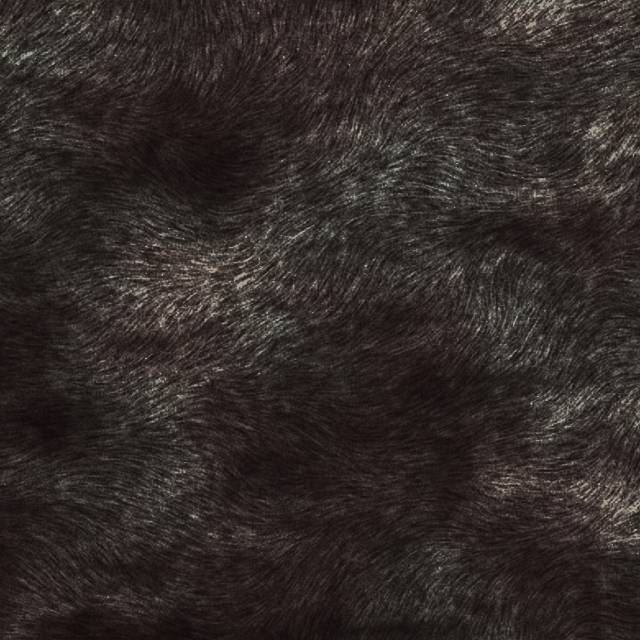
This texture is drawn by a Shadertoy shader. Its source:

```glsl
// Dark, worn hide: cloudy charcoal-brown patches covered in fine brushed fibres and pale hairs.

const vec3 DARK_BROWN = vec3(0.120, 0.091, 0.088);
const vec3 PALE_DUST = vec3(0.460, 0.438, 0.408);
const vec3 RED_TINT = vec3(1.05, 0.975, 0.98);
const vec3 GREY_TINT = vec3(0.965, 1.02, 1.0);
const float DARK_LUMA = 0.097;
const float PALE_LUMA = 0.440;

const float MEDIAN_LOG_TONE = -1.93;   // log of the median brightness
const float TONE_SPREAD = 0.38;        // log contrast per standard deviation
const float CLOUD_AMOUNT = 0.68;
const float STREAK_AMOUNT = 0.34;
const float FIBRE_AMOUNT = 0.58;
const float GRAIN_AMOUNT = 0.36;
const float HAIR_AMOUNT = 0.95;
const float SPECK_AMOUNT = 2.2;

const float FIBRE_SCALE = 340.0;       // noise cells across the canvas
const float GRAIN_SCALE = 390.0;
const float FIBRE_STEP = 0.0019;
const int FIBRE_TAPS = 4;              // samples on each side
const float FIBRE_ANGLE = 0.60;
const float HAIR_WIDTH = 0.0011;
const float NOISE_DEVIATION = 0.215;   // standard deviation of value noise

float hash(vec2 p) {
    vec3 q = fract(p.xyx * vec3(0.1031, 0.1030, 0.0973));
    q += dot(q, q.yzx + 33.33);
    return fract((q.x + q.y) * q.z);
}

float valueNoise(vec2 p) {
    vec2 cell = floor(p), f = fract(p);
    f = f * f * (3.0 - 2.0 * f);
    float low = mix(hash(cell), hash(cell + vec2(1, 0)), f.x);
    float high = mix(hash(cell + vec2(0, 1)), hash(cell + vec2(1, 1)), f.x);
    return mix(low, high, f.y);
}

// Layered noise with zero mean and unit deviation.
float layeredNoise(vec2 p, int octaves, float gain) {
    float sum = 0.0, power = 0.0, weight = 1.0;
    for (int i = 0; i < octaves; i++) {
        sum += weight * (valueNoise(p) - 0.5);
        power += weight * weight;
        weight *= gain;
        p = mat2(1.98, 0.28, -0.28, 1.98) * p + 17.3;
    }
    return sum / (sqrt(power) * NOISE_DEVIATION);
}

// Fine noise smeared along the fibre direction.
float brushedFibres(vec2 uv, vec2 direction) {
    float sum = 0.0;
    for (int i = -FIBRE_TAPS; i <= FIBRE_TAPS; i++) {
        vec2 tap = uv + direction * FIBRE_STEP * float(i);
        sum += valueNoise(tap * FIBRE_SCALE + 40.0) - 0.5;
    }
    return sum / float(2 * FIBRE_TAPS + 1) * 9.5;
}

// Scattered, slightly bent hairs, one per grid cell.
float looseHairs(vec2 uv, float cells, float angle, float seed) {
    vec2 p = uv * cells, home = floor(p);
    float width = max(HAIR_WIDTH, 0.6 / iResolution.y) * cells;
    float cover = 0.0;
    for (int y = -1; y <= 1; y++)
    for (int x = -1; x <= 1; x++) {
        vec2 id = home + vec2(x, y) + seed;
        vec2 centre = home + vec2(x, y) + vec2(hash(id), hash(id + 57.1));
        float turn = angle + 1.5 * (hash(id + 11.7) - 0.5);
        vec2 along = vec2(cos(turn), sin(turn));
        vec2 d = p - centre;
        float s = dot(d, along);
        float bend = 0.5 * (hash(id + 23.9) - 0.5) * s * s;
        float across = dot(d, vec2(-along.y, along.x)) - bend;
        float reach = mix(0.3, 0.85, hash(id + 31.3));
        float line = 1.0 - smoothstep(0.2 * width, 1.3 * width, abs(across));
        float taper = 1.0 - smoothstep(0.2 * reach, reach, abs(s));
        cover = max(cover, line * taper * pow(hash(id + 71.7), 2.0));
    }
    return cover;
}

// Rare bright dust points.
float dustSpecks(vec2 uv, float cells) {
    vec2 p = uv * cells, id = floor(p);
    vec2 centre = 0.25 + 0.5 * vec2(hash(id + 3.1), hash(id + 9.7));
    float radius = mix(0.08, 0.22, hash(id + 15.3));
    float dist = length((fract(p) - centre) * vec2(0.8, 1.1));
    return step(0.93, hash(id + 5.5)) * (1.0 - smoothstep(0.3 * radius, radius, dist));
}

void mainImage(out vec4 fragColor, in vec2 fragCoord) {
    vec2 uv = fragCoord / iResolution.y;

    // Broad worn patches and horizontal rubbing
    vec2 warp = vec2(layeredNoise(uv * 5.0 + 3.0, 3, 0.5), layeredNoise(uv * 5.0 + 61.0, 3, 0.5));
    vec2 warped = uv + 0.018 * warp;
    float cloud = layeredNoise(warped * vec2(3.2, 5.0) + 8.0, 6, 0.70);
    float streak = layeredNoise(warped * vec2(2.6, 15.0) + 29.0, 4, 0.6);
    float wear = CLOUD_AMOUNT * cloud + STREAK_AMOUNT * streak;
    float exposed = smoothstep(-1.2, 1.4, wear);

    // Fibres, grain and hairs
    float angle = FIBRE_ANGLE + 0.55 * layeredNoise(uv * 4.0 + 83.0, 3, 0.5);
    float fibres = brushedFibres(uv, vec2(cos(angle), sin(angle)));
    float grain = (valueNoise(uv * GRAIN_SCALE + 150.0) - 0.5) / NOISE_DEVIATION;
    float detail = FIBRE_AMOUNT * fibres + GRAIN_AMOUNT * grain;
    float hairs = looseHairs(uv, 26.0, angle, 0.0) + looseHairs(uv, 44.0, angle, 200.0);
    float specks = dustSpecks(uv, 85.0);

    // Combined brightness, with a longer tail towards the light end
    float level = wear + detail * mix(0.65, 1.3, exposed);
    level += exposed * (HAIR_AMOUNT * hairs + SPECK_AMOUNT * specks);
    level += 0.08 * pow(max(level - 1.0, 0.0), 2.0);
    float tone = clamp(exp(MEDIAN_LOG_TONE + TONE_SPREAD * level), 0.055, 0.62);

    // Colour ramp with reddish and greyish areas
    vec3 color = mix(DARK_BROWN, PALE_DUST, (tone - DARK_LUMA) / (PALE_LUMA - DARK_LUMA));
    float hue = smoothstep(-1.3, 1.3, layeredNoise(uv * 4.5 + 120.0, 4, 0.6));
    color *= mix(RED_TINT, GREY_TINT, hue);
    fragColor = vec4(color, 1.0);
}
```
